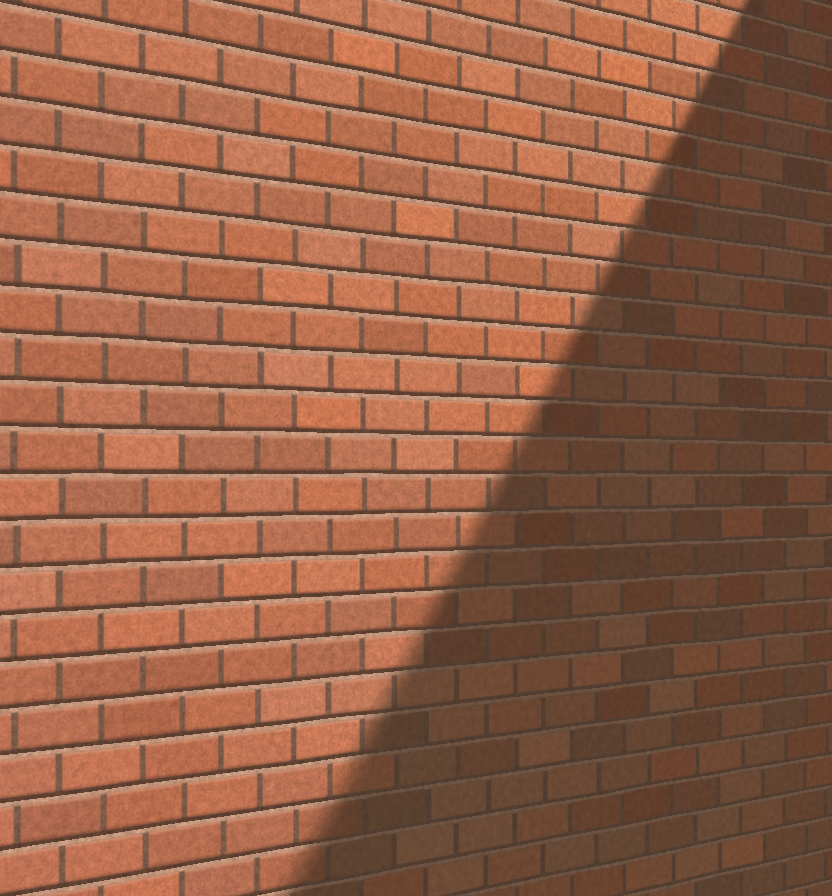
This texture is drawn by a Shadertoy shader. Its source:

```glsl
vec2 hash22(vec2 p) {
    vec3 q = fract(p.xyx * vec3(0.1031, 0.103, 0.0973));
    q += dot(q, q.yzx + 33.33);
    return fract((q.xx + q.yz) * q.zy);
}

float gradientNoise(vec2 p) {
    vec2 cell = floor(p), f = fract(p);
    vec2 w = f * f * f * (f * (f * 6.0 - 15.0) + 10.0);
    float corner[4];
    for (int i = 0; i < 4; i++) {
        vec2 o = vec2(i & 1, i >> 1);
        corner[i] = dot(hash22(cell + o + 100.0) * 2.0 - 1.0, f - o);
    }
    return mix(mix(corner[0], corner[1], w.x), mix(corner[2], corner[3], w.x), w.y);
}

float fbm(vec2 p) {
    float sum = 0.0, amp = 0.6;
    for (int i = 0; i < 4; i++) {
        sum += amp * gradientNoise(p);
        p = mat2(1.6, 1.2, -1.2, 1.6) * p + 7.3;
        amp *= 0.55;
    }
    return sum;
}

float roundedBox(vec2 p, vec2 halfSize, float radius) {
    vec2 q = abs(p) - halfSize + radius;
    return length(max(q, 0.0)) + min(max(q.x, q.y), 0.0) - radius;
}

// Courses shrink toward a vanishing point far to the right
vec2 wallCoords(vec2 uv) {
    float depth = 1.0 - uv.x / 2.741;
    return vec2((uv.x / depth - 0.069) / 0.1016, (uv.y - 0.4714) / (0.0526 * depth));
}

void mainImage(out vec4 fragColor, in vec2 fragCoord) {
    vec2 uv = fragCoord / iResolution.y;
    vec2 wall = wallCoords(uv);
    float blur = max(fwidth(wall.y), 0.03);
    vec2 grainPos = wall * vec2(1.9, 1.0);
    float grain = fbm(grainPos * 5.0);
    float fine = gradientNoise(grainPos * 15.0);

    // Running bond with slightly uneven laying
    wall.y += 0.04 * gradientNoise(wall * vec2(0.9, 0.6));
    float row = floor(wall.y);
    float shift = 0.5 * (1.0 - mod(row, 2.0)) + 0.06 * (hash22(vec2(row, 5.0)).x - 0.5);
    float column = floor(wall.x - shift);
    vec2 tone = hash22(vec2(column, row) + 40.0);
    vec2 p = (vec2(fract(wall.x - shift), fract(wall.y)) - 0.5) * vec2(1.9, 1.0);
    vec2 halfSize = vec2(0.885, 0.418) - 0.02 * tone.yx;
    float d = roundedBox(p, halfSize, 0.05) + 0.025 * grain;
    float brick = 1.0 - smoothstep(-blur, blur, d);

    // Straight shadow edge, softer toward the ground
    float edge = (uv.x - 0.8333 + 0.515 * (1.0 - uv.y)) * 0.889;
    float softness = mix(0.022, 0.007, uv.y);
    float shade = smoothstep(-softness, softness, edge);

    // Sunlit brick faces with bright upper rims
    vec3 litBrick = mix(vec3(0.74, 0.43, 0.31), vec3(0.79, 0.46, 0.30), uv.x * 0.6 + uv.y * 0.4);
    litBrick *= 0.91 + 0.16 * tone.x;
    litBrick = mix(litBrick, litBrick * vec3(0.96, 1.08, 1.22), tone.y * 0.6);
    litBrick *= 1.0 + 0.22 * grain + 0.12 * fine;
    float upperRim = smoothstep(0.29, 0.40, p.y);
    float lowerRim = smoothstep(-0.31, -0.42, p.y);
    litBrick = mix(litBrick, vec3(0.87, 0.65, 0.53), 0.55 * upperRim);
    litBrick *= 1.0 - 0.2 * lowerRim;

    // Joints: dark under each brick, pale on the ledge below
    float bed = smoothstep(0.36, 0.43, abs(p.y));
    float ledge = smoothstep(-0.1, 0.1, p.y);
    vec3 bedColor = mix(vec3(0.37, 0.25, 0.19), vec3(0.76, 0.59, 0.49), ledge);
    vec3 litMortar = mix(vec3(0.48, 0.35, 0.28), bedColor, bed);
    litMortar *= 1.0 + 0.3 * grain + 0.15 * fine;
    vec3 lit = mix(litMortar, litBrick, brick);

    // Shaded wall with faint warm bounce light near the ground
    vec3 darkBrick = mix(vec3(0.43, 0.27, 0.185), vec3(0.40, 0.235, 0.165), uv.y);
    darkBrick *= 0.88 + 0.22 * tone.x;
    darkBrick = mix(darkBrick, darkBrick * vec3(0.93, 1.06, 1.12), tone.y);
    darkBrick *= 1.0 + 0.16 * grain + 0.06 * fine;
    vec3 darkMortar = mix(vec3(0.32, 0.24, 0.19), vec3(0.42, 0.32, 0.255), ledge * bed);
    darkMortar *= 1.0 + 0.2 * grain;
    vec3 dark = mix(darkMortar, darkBrick, brick * 0.95);

    fragColor = vec4(clamp(mix(lit, dark, shade), 0.0, 1.0), 1.0);
}
```
